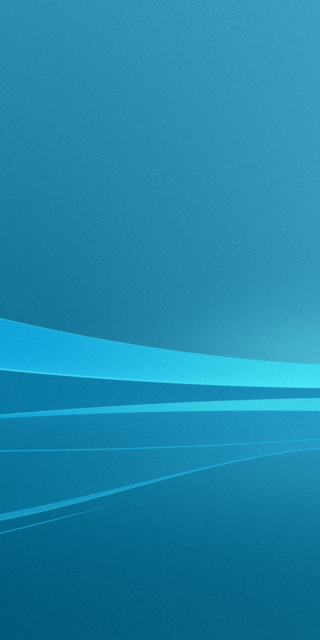
Write a Shadertoy shader that draws this background.

```glsl
// Teal gradient backdrop crossed by glowing translucent ribbons and thin light trails.
#define SHADOW_TEAL vec3(0.075, 0.455, 0.595)
#define LIGHT_TEAL  vec3(0.240, 0.630, 0.765)
#define DEEP_BLUE   vec3(0.000, 0.350, 0.475)
#define MID_BLUE    vec3(0.035, 0.475, 0.645)
#define RIBBON_BLUE vec3(0.060, 0.640, 0.860)
#define RIBBON_CYAN vec3(0.250, 0.860, 0.930)
#define GLOW_CYAN   vec3(0.330, 0.820, 0.880)
#define TRAIL_COLOR vec3(0.130, 0.690, 0.860)
#define GRAIN 0.022

// Cubic height of a curve: k = constant, linear, quadratic, cubic terms
float curve(vec4 k, float x) {
    return k.x + x * (k.y + x * (k.z + x * k.w));
}

// Antialiased step, 1 where the signed distance is positive
float edge(float d, float soft) {
    float w = max(soft, 0.75 / iResolution.y);
    return smoothstep(-w, w, d);
}

// Thin line of given half width around distance zero
float trail(float d, float halfWidth) {
    return edge(halfWidth - abs(d), 0.0009);
}

// Soft elliptical light
float glow(vec2 p, vec2 center, vec2 size) {
    vec2 q = (p - center) / size;
    return exp(-dot(q, q));
}

float hash(vec2 p) {
    vec3 q = fract(vec3(p.xyx) * 0.1031);
    q += dot(q, q.yzx + 33.33);
    return fract((q.x + q.y) * q.z);
}

// Smooth backdrop above the ribbons
vec3 upperField(vec2 p) {
    float h = clamp((p.y - 0.5) * 2.0, 0.0, 1.0);
    float light = 0.6 * h + pow(p.x, 1.3) * (0.75 - 0.35 * h);
    vec3 c = mix(SHADOW_TEAL, LIGHT_TEAL, light);
    return mix(c, GLOW_CYAN, 0.55 * glow(p, vec2(1.05, 0.44), vec2(0.42, 0.075)));
}

// Darker backdrop below the ribbons
vec3 lowerField(vec2 p) {
    float h = smoothstep(0.0, 0.42, p.y);
    vec3 c = mix(DEEP_BLUE, MID_BLUE, h);
    c += vec3(0.035, 0.06, 0.06) * p.x;
    c += vec3(0.07, 0.06, 0.05) * glow(p, vec2(1.05, 0.30), vec2(0.6, 0.10));
    return c;
}

void mainImage(out vec4 fragColor, in vec2 fragCoord) {
    vec2 p = fragCoord / iResolution.xy;

    // Signed heights above each curve
    float wideTop = p.y - curve(vec4(0.5026, -0.118, 0.046, 0.0), p.x);
    float wideLow = p.y - curve(vec4(0.4232, -0.050, 0.0213, 0.0), p.x);
    float slimTop = p.y - curve(vec4(0.3516, 0.043, -0.017, 0.0), p.x);
    float slimLow = p.y - curve(vec4(0.3464, 0.029, -0.0175, 0.0), p.x);
    float flatLine = p.y - curve(vec4(0.2956, 0.0026, 0.0156, 0.0), p.x);
    float sweep = p.y - curve(vec4(0.1875, 0.093, 0.109, -0.09), p.x);
    float shortLine = p.y - curve(vec4(0.1667, 0.123, 0.009, 0.0), p.x);

    // Backdrop, with sheets of light resting on the lower curves
    vec3 color = lowerField(p);
    color += vec3(0.01, 0.035, 0.04) * edge(sweep, 0.001) * exp(-max(sweep, 0.0) * 16.0);
    color += vec3(0.02, 0.03, 0.03) * edge(-slimLow, 0.001) * exp(min(slimLow, 0.0) * 40.0);
    color = mix(color, upperField(p), edge(wideTop, 0.001));

    // Wide ribbon with a bright lower rim and a fading upper rim
    float wide = edge(-wideTop, 0.0012) * edge(wideLow, 0.001);
    vec3 wideColor = mix(RIBBON_BLUE, RIBBON_CYAN, smoothstep(-0.1, 1.1, p.x));
    wideColor += vec3(0.06, 0.07, 0.05) * exp(-max(wideLow, 0.0) * 60.0);
    color = mix(color, wideColor, wide * 0.96);
    color = mix(color, RIBBON_CYAN, 0.45 * trail(wideTop, 0.001) * (1.0 - 0.6 * p.x));
    color = mix(color, RIBBON_CYAN + 0.04, 0.75 * trail(wideLow, 0.0013));

    // Slim ribbon widening to the right
    float slim = edge(-slimTop, 0.001) * edge(slimLow, 0.001);
    vec3 slimColor = mix(RIBBON_BLUE, RIBBON_CYAN, smoothstep(-0.2, 0.9, p.x));
    color = mix(color, slimColor, slim * 0.88);
    color = mix(color, RIBBON_CYAN, 0.4 * trail(slimTop, 0.001));

    // Light trails
    color = mix(color, TRAIL_COLOR, 0.75 * trail(flatLine, 0.001));
    float taper = mix(0.0052, 0.0011, smoothstep(0.0, 0.75, p.x));
    color = mix(color, TRAIL_COLOR, 0.6 * trail(sweep - taper + 0.001, taper));
    color = mix(color, TRAIL_COLOR, 0.4 * trail(sweep, 0.0012));
    float fade = 1.0 - smoothstep(0.1, 0.42, p.x);
    color = mix(color, TRAIL_COLOR, 0.7 * fade * trail(shortLine, 0.001));

    // Fine grain
    color += GRAIN * (hash(floor(p * vec2(256.0, 512.0))) - 0.5);
    fragColor = vec4(clamp(color, 0.0, 1.0), 1.0);
}
```
